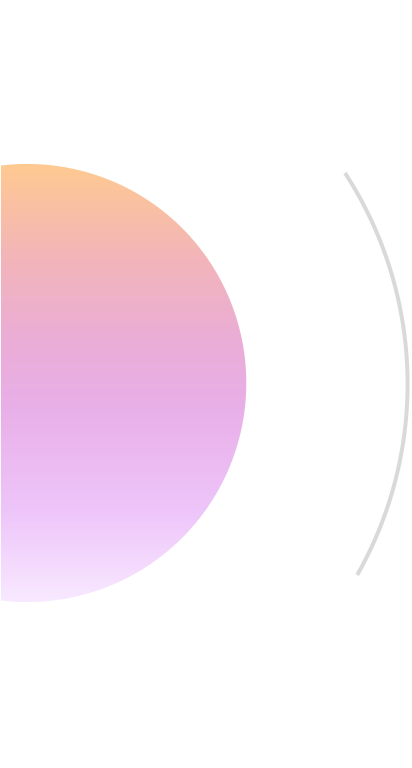
A Shadertoy shader for this background:

```glsl
// A half-cropped pastel gradient disc beside a thin grey arc on white.

// Lengths are in canvas heights, angles in radians.
#define DISC_CENTER vec2(0.0355, 0.5013)
#define DISC_RADIUS 0.2852
#define LEFT_MARGIN 0.0012
#define ARC_CENTER vec2(0.0267, 0.5)
#define ARC_RADIUS 0.504
#define ARC_HALF_WIDTH 0.0026
#define ARC_TOP_ANGLE 0.5765
#define ARC_BOTTOM_ANGLE -0.516
#define ARC_COLOR vec3(0.85)

// Coverage of a shape from its signed distance, one pixel soft.
float coverage(float dist, float pixel) {
    return clamp(0.5 - dist / pixel, 0.0, 1.0);
}

// Linear blend position between two gradient stops.
float ramp(float start, float end, float t) {
    return clamp((t - start) / (end - start), 0.0, 1.0);
}

// Peach through rose and orchid to pale lilac; t runs from top to bottom.
vec3 discGradient(float t) {
    vec3 color = vec3(0.996, 0.790, 0.565);
    color = mix(color, vec3(0.950, 0.709, 0.722), ramp(0.00, 0.21, t));
    color = mix(color, vec3(0.918, 0.678, 0.840), ramp(0.21, 0.40, t));
    color = mix(color, vec3(0.910, 0.685, 0.905), ramp(0.40, 0.55, t));
    color = mix(color, vec3(0.930, 0.770, 0.976), ramp(0.55, 0.79, t));
    return mix(color, vec3(0.972, 0.910, 1.000), ramp(0.79, 1.00, t));
}

// Signed distance to a circular stroke with square-cut ends.
float arcDistance(vec2 p) {
    float radius = length(p);
    float angle = atan(p.y, p.x);
    float ring = abs(radius - ARC_RADIUS) - ARC_HALF_WIDTH;
    float ends = max(angle - ARC_TOP_ANGLE, ARC_BOTTOM_ANGLE - angle) * radius;
    return max(ring, ends);
}

void mainImage(out vec4 fragColor, in vec2 fragCoord) {
    float pixel = 1.0 / iResolution.y;
    vec2 p = fragCoord * pixel;
    vec3 color = vec3(1.0);

    // Gradient disc, cut just inside the left side
    vec2 q = p - DISC_CENTER;
    float disc = max(length(q) - DISC_RADIUS, LEFT_MARGIN - p.x);
    float t = 0.5 - 0.5 * q.y / DISC_RADIUS;
    color = mix(color, discGradient(t), coverage(disc, pixel));

    // Thin arc on the right
    color = mix(color, ARC_COLOR, coverage(arcDistance(p - ARC_CENTER), pixel));

    fragColor = vec4(color, 1.0);
}
```
